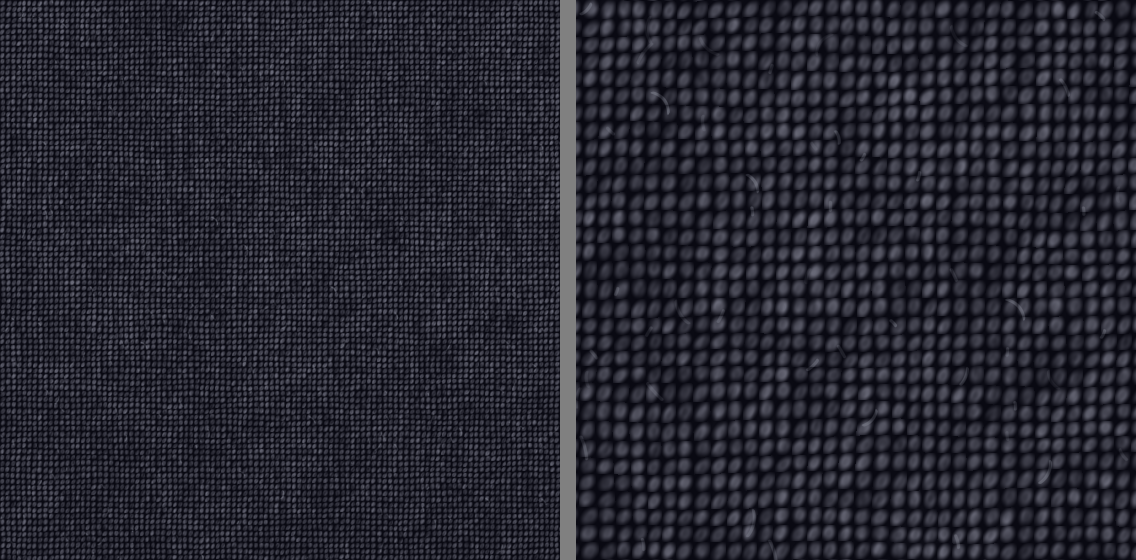
Left: the whole. Right: its middle third, enlarged.
Reproduce this texture procedurally as a WebGL 2 fragment shader.

```glsl
#version 300 es
precision highp float;
// Dark navy woollen cloth: a fine grid of small leaning stitches with dark gaps.
// Each stitch is a soft ellipse; gradient noise adds uneven yarn and fuzz,
// and a sparse jittered grid scatters short pale stray fibres.

#define STITCHES vec2(104.0, 96.0)    // repeats across and down
#define STITCH_RADIUS vec2(0.49, 0.56) // in cells
#define LEAN 0.24
#define WOBBLE 0.22                   // drift of the rows and columns, in cells
#define YARN_LIGHT 0.69
#define SLUB 0.36                     // long streaks along the yarns
#define FUZZ 0.42                     // fine strands on each stitch
#define FIBRE_GRID 44.0
#define FIBRE_CHANCE 0.24
#define FIBRE_WIDTH 0.0008

uniform vec2 u_resolution;
out vec4 outColor;

const vec3 GAP_COLOR = vec3(0.035, 0.035, 0.070);
const vec3 YARN_COLOR = vec3(0.360, 0.362, 0.415);
const vec3 FIBRE_COLOR = vec3(0.47, 0.48, 0.53);

vec2 hash2(vec2 p) {
    vec3 q = fract(p.xyx * vec3(0.1031, 0.1030, 0.0973));
    q += dot(q, q.yzx + 33.33);
    return fract((q.xx + q.yz) * q.zy);
}

float gradientNoise(vec2 p) {
    vec2 i = floor(p), f = fract(p);
    vec2 u = f * f * f * (f * (f * 6.0 - 15.0) + 10.0);
    vec4 corner;
    for (int k = 0; k < 4; k++) {
        vec2 o = vec2(k & 1, k >> 1);
        corner[k] = dot(hash2(i + o) * 2.0 - 1.0, f - o);
    }
    return mix(mix(corner.x, corner.y, u.x), mix(corner.z, corner.w, u.x), u.y);
}

// Soft height of one leaning stitch, with q measured from the cell centre.
float stitch(vec2 q, vec2 random) {
    q += (random - 0.5) * 0.14;
    q.x -= (LEAN + 0.3 * (random.y - 0.5)) * q.y;
    return 1.0 - smoothstep(0.32, 1.15, length(q / STITCH_RADIUS));
}

// Coverage of short, bent, mostly upright fibres.
float strayFibres(vec2 p, float pixel) {
    vec2 g = p * FIBRE_GRID, home = floor(g);
    float cover = 0.0;
    for (int y = -1; y <= 1; y++)
    for (int x = -1; x <= 1; x++) {
        vec2 cell = home + vec2(x, y);
        vec2 place = hash2(cell + 17.0), kind = hash2(cell + 91.0);
        vec2 shape = hash2(cell + 203.0);
        if (kind.x > FIBRE_CHANCE) continue;
        float angle = (kind.y - 0.5) * 1.7;
        float c = cos(angle), s = sin(angle);
        vec2 q = mat2(c, s, -s, c) * (g - cell - place);
        q.x += (shape.x - 0.5) * 2.4 * q.y * q.y;
        float reach = mix(0.08, 0.34, shape.y * shape.y);
        q.y -= clamp(q.y, -reach, reach);
        float d = length(q) / FIBRE_GRID - FIBRE_WIDTH;
        float line = 1.0 - smoothstep(-0.5 * pixel, pixel, d);
        cover = max(cover, line * mix(0.25, 0.8, shape.x));
    }
    return cover;
}

void main() {
    vec2 p = gl_FragCoord.xy / u_resolution.y;
    float pixel = 1.0 / u_resolution.y;

    // Stitch grid, gently out of true
    vec2 drift = vec2(gradientNoise(p * vec2(22.0, 10.0)),
                      gradientNoise(p * vec2(9.0, 24.0) + 40.0));
    vec2 grid = p * STITCHES + drift * WOBBLE * 2.0;
    vec2 cell = floor(grid);
    vec2 random = hash2(cell + 5.0);
    float body = stitch(fract(grid) - 0.5, random);

    // Uneven yarn: upright slubs, row streaks, broad patches
    float slubs = gradientNoise(p * vec2(58.0, 13.0) + 70.0)
                + 0.7 * gradientNoise(p * vec2(12.0, 75.0) + 130.0)
                + 0.6 * gradientNoise(p * 7.0 + 11.0);
    float shade = 1.0 + SLUB * slubs + 0.42 * (random.x - 0.5);
    shade *= mix(0.92, 1.05, smoothstep(0.0, 0.6, p.y));

    // Fine slanted strands across the stitches
    vec2 strand = vec2(p.x - 0.3 * p.y, p.y);
    float fuzz = gradientNoise(strand * vec2(235.0, 120.0) + 9.0);
    shade += FUZZ * fuzz * 1.6;

    float tone = body * YARN_LIGHT * shade + 0.05 * max(slubs + fuzz, 0.0);
    vec3 color = mix(GAP_COLOR, YARN_COLOR, clamp(tone, 0.0, 1.15));

    float fibre = strayFibres(p, pixel) * (0.35 + 0.45 * body);
    color = mix(color, FIBRE_COLOR, fibre);
    outColor = vec4(color, 1.0);
}
```
